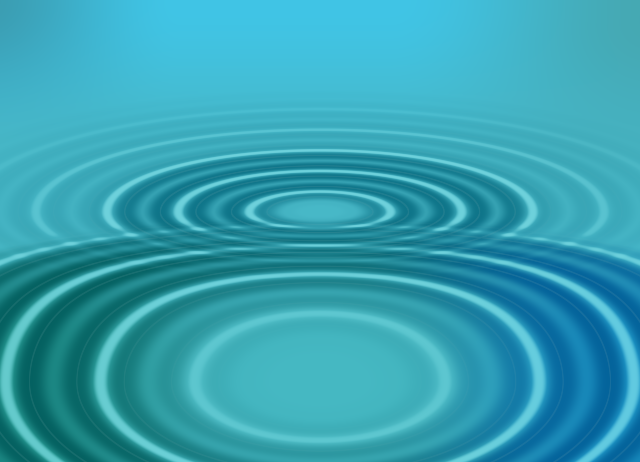
Write a Shadertoy shader that draws this background.

```glsl
// Two sets of ripples spreading over calm turquoise water, seen at a slant.
// Each set is a distance field flattened by perspective; its crests come from
// a cosine, and overlapping sets blend by the strength of their waves.

#define FRONT_CENTER vec2(0.0, 0.173)
#define BACK_CENTER vec2(0.0, 0.541)
#define FRONT_FIRST 0.270
#define FRONT_PERIOD 0.1025
#define BACK_FIRST 0.153
#define BACK_PERIOD 0.077
#define CREST_SHARPNESS 1.7
#define WEAK_CREST 0.52
#define CONTOUR_ALPHA 0.13

const float PI = 3.14159265;

// Radius on the water plane of the near ripples
float frontRadius(vec2 p) {
    vec2 d = p - FRONT_CENTER;
    float rise = max(d.y, 0.0) / 0.43;
    d.y *= d.y > 0.0 ? 1.75 * (1.0 + rise * rise * rise) : 2.15;
    return length(d);
}

// Radius on the water plane of the far ripples
float backRadius(vec2 p) {
    vec2 d = p - BACK_CENTER;
    d.y *= d.y > 0.0 ? 3.45 : 4.3;
    return length(d);
}

// Soft band that rises over a.x..a.y and falls over b.x..b.y
float band(float r, vec2 a, vec2 b) {
    return smoothstep(a.x, a.y, r) * (1.0 - smoothstep(b.x, b.y, r));
}

// Wave brightness: every second crest is weaker
float crest(float n, float weak) {
    float wave = pow(0.5 + 0.5 * cos(2.0 * PI * n), CREST_SHARPNESS);
    return wave * mix(weak, 1.0, 0.5 + 0.5 * cos(PI * n));
}

// Hairline in the middle of each trough
float contour(float n) {
    float d = abs(fract(n) - 0.5) / max(fwidth(n), 1e-5) / iResolution.y;
    return 1.0 - smoothstep(0.0004, 0.0022, d);
}

// Unrippled water and its reflected sky
vec3 calmWater(vec2 p) {
    vec3 middle = vec3(0.28, 0.72, 0.78);
    vec3 sky = mix(middle, vec3(0.25, 0.77, 0.90), smoothstep(0.65, 1.0, p.y));
    sky = mix(sky, vec3(0.27, 0.66, 0.70),
              smoothstep(0.15, 0.72, p.x) * smoothstep(0.5, 0.95, p.y));
    sky = mix(sky, vec3(0.23, 0.61, 0.69),
              smoothstep(0.30, 0.75, -p.x) * smoothstep(0.65, 1.0, p.y));
    vec3 nearSide = p.x < 0.0 ? vec3(0.18, 0.65, 0.62) : vec3(0.15, 0.65, 0.83);
    vec3 nearWater = mix(vec3(0.27, 0.72, 0.76), nearSide,
                         smoothstep(0.2, 0.65, abs(p.x)));
    return mix(nearWater, sky, smoothstep(0.25, 0.5, p.y));
}

// Colour of the wave troughs, green on the left and blue on the right
vec3 deepWater(vec2 p) {
    vec3 side = p.x < 0.0 ? vec3(0.01, 0.37, 0.37) : vec3(0.01, 0.38, 0.60);
    vec3 deep = mix(vec3(0.03, 0.40, 0.43), side,
                    smoothstep(0.05, 0.5, abs(p.x)));
    return mix(deep, vec3(0.05, 0.45, 0.53), smoothstep(0.4, 0.55, p.y));
}

void mainImage(out vec4 fragColor, in vec2 fragCoord) {
    vec2 p = (fragCoord - vec2(0.5 * iResolution.x, 0.0)) / iResolution.y;

    // Wave phases, counted in crests
    float rFront = frontRadius(p);
    float rBack = backRadius(p);
    float nFront = (rFront - FRONT_FIRST) / FRONT_PERIOD;
    float nBack = (rBack - BACK_FIRST) / BACK_PERIOD;

    // Strength of each set, with a faint far skirt
    float front = band(rFront, vec2(0.10, 0.62), vec2(0.78, 1.0));
    float back = band(rBack, vec2(0.04, 0.17), vec2(0.38, 0.57));
    float skirt = 0.28 * band(rBack, vec2(0.3, 0.45), vec2(0.5, 0.98));
    back = max(back, skirt) * smoothstep(0.36, 0.52, p.y);

    // Interference of the two sets
    float light = (front * crest(nFront, WEAK_CREST)
                 + back * crest(nBack, 0.62)) / (front + back + 1e-4);
    float cover = max(front, back);

    // Troughs, then bright crests and hairlines
    vec3 color = mix(calmWater(p), deepWater(p), 0.96 * cover * (1.0 - light));
    vec3 glint = vec3(0.52, 0.88, 0.91);
    float shine = smoothstep(0.55, 1.0, light) * smoothstep(0.02, 0.5, cover);
    color = mix(color, glint, 0.62 * shine);
    float line = max(contour(nFront) * front, contour(nBack) * back);
    color = mix(color, vec3(0.55, 0.70, 0.70), CONTOUR_ALPHA * line);

    // Soft rim around the still pool in the near centre
    float rim = exp(-pow((rFront - 0.27) / 0.03, 2.0));
    color = mix(color, vec3(0.40, 0.80, 0.83), 0.35 * rim);

    fragColor = vec4(color, 1.0);
}
```
